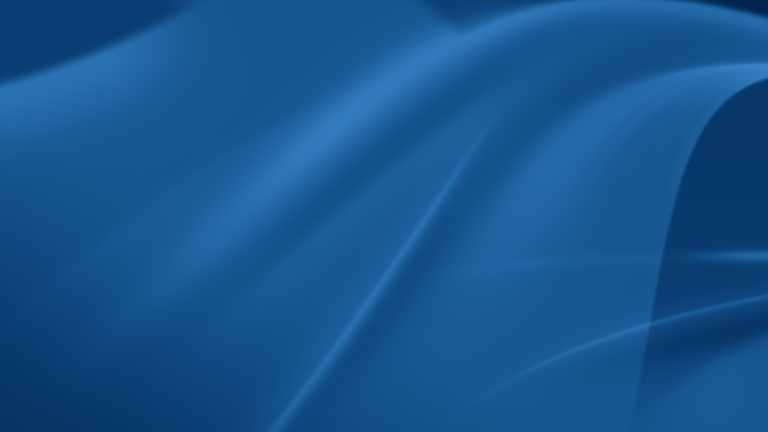
A WebGL 2 fragment shader for this background:

```glsl
#version 300 es
precision highp float;
uniform vec2 u_resolution;
out vec4 fragColor;

const int SEGMENTS = 32;
const int STRANDS = 5;

float hash(float n) {
    return fract(sin(n * 12.9898) * 43758.5453);
}

vec2 bezier(vec2 a, vec2 b, vec2 c, vec2 d, float t) {
    float s = 1.0 - t;
    return s * s * s * a + 3.0 * s * s * t * b + 3.0 * s * t * t * c + t * t * t * d;
}

// Signed distance (positive on the left of travel) and position along a cubic curve
vec2 curve(vec2 p, vec2 a, vec2 b, vec2 c, vec2 d) {
    vec2 nearest = vec2(1e3, 0.0);
    vec2 start = a;
    for (int i = 1; i <= SEGMENTS; i++) {
        vec2 end = bezier(a, b, c, d, float(i) / float(SEGMENTS));
        vec2 along = end - start;
        vec2 rel = p - start;
        float h = clamp(dot(rel, along) / dot(along, along), 0.0, 1.0);
        float dist = length(rel - along * h);
        if (dist < abs(nearest.x)) {
            float side = along.x * rel.y - along.y * rel.x;
            nearest = vec2(side < 0.0 ? -dist : dist, (float(i - 1) + h) / float(SEGMENTS));
        }
        start = end;
    }
    return nearest;
}

// Soft crest with a separate width on each side
float ridge(float d, float above, float below) {
    float k = d / (d > 0.0 ? above : below);
    return exp(-k * k);
}

// Fade in around one position and out around another
float span(float t, float from, float full, float fade, float to) {
    return smoothstep(from, full, t) * (1.0 - smoothstep(fade, to, t));
}

// Blue ramp driven by its green level
vec3 blueRamp(float tone) {
    return vec3(0.9 * tone * tone - 0.012, tone, 0.1 + 1.55 * tone - 0.5 * tone * tone);
}

// Broad light, upper left veil and the faint diagonal folds
float backdrop(vec2 p) {
    float tone = 0.20 + 0.135 * smoothstep(-0.05, 0.8, p.x * 0.6 + p.y);
    vec2 veil = curve(p, vec2(-0.02, 0.785), vec2(0.16, 0.83), vec2(0.33, 0.9), vec2(0.52, 1.01));
    float veilFade = 1.0 - smoothstep(0.45, 1.0, veil.y);
    tone = mix(tone, 0.24, smoothstep(-0.005, 0.035, veil.x) * (1.0 - smoothstep(0.75, 1.0, veil.y)));
    tone += 0.11 * veilFade * ridge(veil.x, 0.018, 0.12);
    vec2 outer = curve(p, vec2(-0.1, 0.15), vec2(0.3, 0.48), vec2(0.55, 0.68), vec2(0.98, 0.84));
    tone += 0.025 * ridge(outer.x, 0.025, 0.09) * span(outer.y, 0.0, 0.4, 0.7, 1.0);
    vec2 inner = curve(p, vec2(0.3, 0.08), vec2(0.75, 0.43), vec2(0.95, 0.68), vec2(1.35, 0.89));
    tone += 0.04 * ridge(inner.x, 0.025, 0.06) * span(inner.y, 0.0, 0.5, 0.7, 1.0);
    return tone - 0.025 * ridge(inner.x - 0.055, 0.04, 0.04) * span(inner.y, 0.1, 0.5, 0.7, 1.0);
}

// Thin diagonal crease with its shadow
float crease(vec2 p) {
    vec2 c = curve(p, vec2(0.62, -0.01), vec2(0.85, 0.28), vec2(0.97, 0.48), vec2(1.2, 0.81));
    float fade = 1.0 - smoothstep(0.65, 1.0, c.y);
    float light = 0.065 * fade * ridge(c.x, 0.008, mix(0.018, 0.006, c.y));
    light += 0.04 * fade * ridge(c.x, 0.055, 0.02);
    return light - 0.045 * ridge(c.x + 0.045, 0.025, 0.045) * span(c.y, 0.0, 0.35, 0.5, 0.95);
}

// Large fold sweeping over the top, with the dark corner behind it
float mainFold(vec2 p, float tone) {
    vec2 c = curve(p, vec2(0.0, 0.02), vec2(0.85, 0.69), vec2(1.0, 1.17), vec2(1.8, 0.945));
    float behind = smoothstep(-0.006, 0.02, c.x) * smoothstep(-0.02, 0.05, p.x - 0.96 - 1.15 * (1.0 - p.y));
    tone = mix(tone, 0.25 - 0.11 * smoothstep(1.1, 1.78, p.x), behind);
    float narrow = smoothstep(0.5, 0.78, c.y);
    float strength = mix(0.14, 0.09, smoothstep(0.6, 0.9, c.y)) * smoothstep(0.0, 0.45, c.y);
    return tone + strength * ridge(c.x, mix(0.06, 0.01, narrow), mix(0.06, 0.035, narrow));
}

// Right fold: broad sheet, fine strands and the dark hollow
float rightFold(vec2 p, float tone) {
    vec2 a = vec2(0.92, 0.0), b = vec2(1.2, 0.58), c = vec2(1.3, 0.86), d = vec2(1.8, 0.848);
    vec2 e = vec2(1.455, 0.0), f = vec2(1.55, 0.45), g = vec2(1.55, 0.78), h = vec2(1.8, 0.825);
    vec2 crest = curve(p, a, b, c, d);
    float tight = smoothstep(0.3, 0.85, crest.y);
    tone -= 0.035 * ridge(crest.x - 0.06, 0.05, 0.05) * span(crest.y, 0.2, 0.5, 0.8, 1.0);
    tone += 0.085 * smoothstep(0.0, 0.5, crest.y) * ridge(crest.x, mix(0.07, 0.012, tight), mix(0.14, 0.06, tight));
    tone += 0.08 * smoothstep(0.7, 1.0, crest.y) * ridge(crest.x, 0.006, 0.012);
    for (int i = 0; i < STRANDS; i++) {
        float k = (float(i) + 0.5 + 0.6 * hash(float(i) + 3.0)) / float(STRANDS);
        vec2 s = curve(p, mix(a, e, k), mix(b, f, k), mix(c, g, k), mix(d, h, k));
        tone += 0.014 * ridge(s.x, 0.006, 0.03) * smoothstep(0.2, 0.8, s.y);
    }
    vec2 rim = curve(p, e, f, g, h);
    tone += 0.02 * ridge(rim.x, 0.025, 0.01) * smoothstep(0.3, 0.7, rim.y);
    float hollow = (1.0 - smoothstep(-0.008, 0.004, rim.x)) * smoothstep(-0.1, 0.35, p.y);
    return mix(tone, 0.215 + 0.025 * smoothstep(0.8, 0.2, p.y), hollow);
}

// Level beam, low arc and the pale wedge beneath
float lowerLights(vec2 p) {
    vec2 beam = curve(p, vec2(0.8, 0.33), vec2(1.2, 0.41), vec2(1.5, 0.405), vec2(1.8, 0.41));
    float light = (0.02 * smoothstep(0.0, 0.5, beam.y) + 0.14 * smoothstep(0.72, 0.95, beam.y)) * ridge(beam.x, 0.012, 0.016);
    vec2 arc = curve(p, vec2(0.98, -0.02), vec2(1.2, 0.17), vec2(1.45, 0.25), vec2(1.8, 0.32));
    light += smoothstep(0.0, 0.8, arc.y) * (0.08 * ridge(arc.x, 0.005, 0.008) + 0.035 * ridge(arc.x, 0.035, 0.03));
    light -= 0.05 * ridge(arc.x + 0.065, 0.03, 0.04) * smoothstep(0.35, 0.9, arc.y);
    vec2 wedge = curve(p, vec2(1.4, -0.08), vec2(1.55, 0.08), vec2(1.65, 0.15), vec2(1.85, 0.24));
    return light + 0.065 * ridge(wedge.x, 0.03, 0.14) * smoothstep(0.1, 0.7, wedge.y);
}

void main() {
    vec2 p = gl_FragCoord.xy / u_resolution.y;
    float tone = backdrop(p) + crease(p);
    tone = mainFold(p, tone);
    tone = rightFold(p, tone) + lowerLights(p);
    fragColor = vec4(clamp(blueRamp(tone), 0.0, 1.0), 1.0);
}
```
